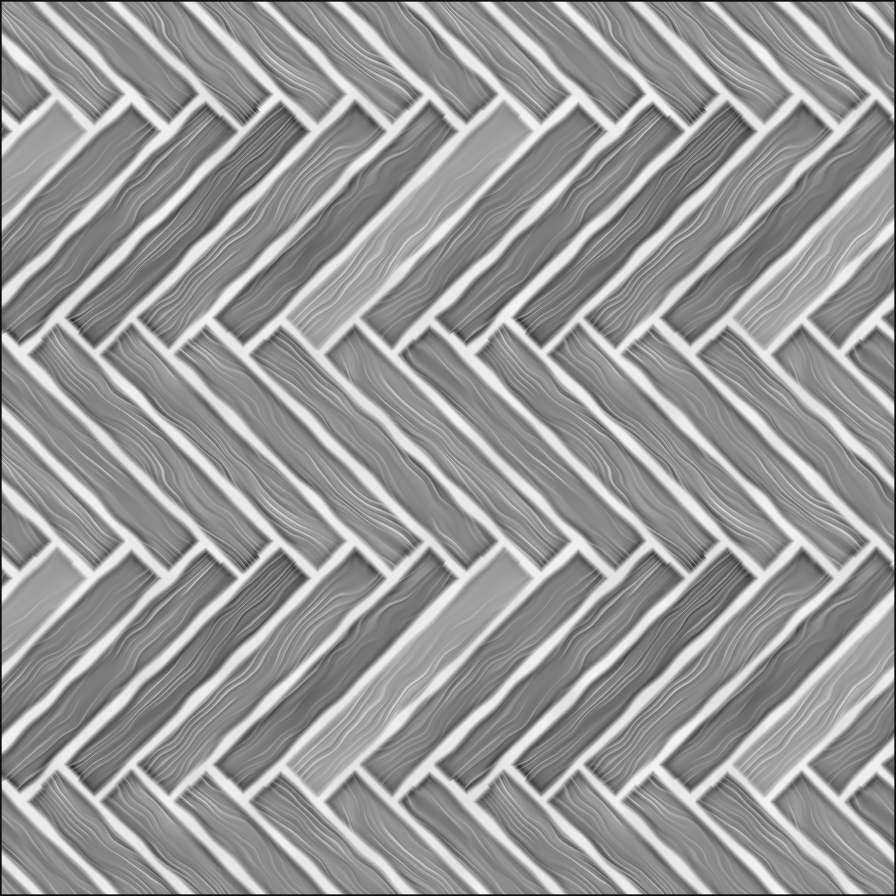
A WebGL 2 fragment shader for this texture map:

```glsl
#version 300 es
precision highp float;
// Grey wooden planks in a herringbone weave with soft pale joints, two tiles by two.

uniform vec2 u_resolution;
out vec4 fragColor;

float hash(vec2 p) {
    vec3 q = fract(vec3(p.xyx) * vec3(0.1031, 0.1030, 0.0973));
    q += dot(q, q.yzx + 33.33);
    return fract((q.x + q.y) * q.z);
}

float noise(vec2 p) {
    vec2 i = floor(p), f = fract(p);
    f = f * f * (3.0 - 2.0 * f);
    return mix(mix(hash(i), hash(i + vec2(1, 0)), f.x),
               mix(hash(i + vec2(0, 1)), hash(i + vec2(1, 1)), f.x), f.y);
}

// Wood tone at a point on a plank: x runs along it, y across it
float wood(vec2 p, float tone, float seed, float pixel) {
    vec2 s = vec2(seed * 17.0, seed * 31.0);
    float warp = 0.45 * noise(p * vec2(0.7, 1.3) + s)
               + 0.13 * noise(p * vec2(2.2, 4.0) + s + 50.0);
    float grain = (p.y + warp) * 9.0;
    float strand = floor(grain);

    // broad streaks and fine fibres
    float density = smoothstep(0.2, 0.75, noise(p * vec2(0.8, 2.6) + s + 90.0));
    float shade = tone + 0.07 * (noise(vec2(p.x * 0.5, grain * 0.5) + s) - 0.5);
    shade += 0.13 * (noise(vec2(p.x * 0.9, grain * 1.6) + s + 20.0) - 0.5) * (0.4 + density);

    // thin light lines that swell and fade, each with a dark side
    float swell = noise(vec2(p.x * 1.1, strand * 7.3) + s + 130.0);
    float offset = fract(grain) - 0.5;
    float width = 0.04 + 0.13 * swell;
    float soft = 0.1 + pixel * 9.0 * 0.5;
    float line = 1.0 - smoothstep(width - soft * 0.5, width + soft, abs(offset));
    float dark = 1.0 - smoothstep(0.0, 0.25, abs(offset - 0.3));
    float strength = smoothstep(0.25, 0.7, swell) * (0.35 + 0.65 * density);
    return shade + 0.17 * line * strength - 0.07 * dark * strength;
}

void main() {
    vec2 canvas = gl_FragCoord.xy / u_resolution;
    vec2 tile = (canvas - 0.5) / 0.4987;
    float pixel = 1.0 / (0.0588 * min(u_resolution.x, u_resolution.y));

    // diagonal grid of plank-wide cells; planks are six cells long
    vec2 grid = 6.0 * vec2(tile.x - tile.y, tile.x + tile.y) + vec2(3.0, 0.5);
    vec2 cell = floor(grid);
    float k = mod(cell.x - cell.y, 12.0);
    bool falling = k < 6.0;
    vec2 local = falling ? vec2(k + fract(grid.x), fract(grid.y))
                         : vec2(11.0 - k + fract(grid.y), fract(grid.x));
    float id = mod(falling ? cell.y : cell.x, 6.0);
    float seed = id + (falling ? 8.0 : 1.0);

    // plank tones: rising rows vary and hold one pale plank
    float rising[6] = float[6](0.51, 0.50, 0.45, 0.55, 0.49, 0.63);
    float tone = falling ? 0.53 + 0.04 * hash(vec2(seed, 3.0)) : rising[int(id + 0.5)];
    bool pale = !falling && id > 4.5;

    // distance to the hand-worn plank outline
    vec2 q = abs(local - vec2(3.0, 0.5)) - vec2(2.89, 0.39);
    float d = length(max(q, 0.0)) + min(max(q.x, q.y), 0.0);
    float side = step(0.5, local.y) * 9.0;
    d += 0.07 * (noise(vec2(local.x * 1.8 + side, seed * 5.0)) - 0.5);
    float blur = 0.02 + pixel * 0.6;
    float plank = 1.0 - smoothstep(-0.03 - blur, 0.03 + blur, d);

    // wood darkens towards its edges and ends
    float shade = wood(local, tone, seed, pixel);
    float wear = 0.4 + 0.8 * noise(vec2(local.x * 1.4 + side, seed * 3.0 + 40.0));
    float rim = smoothstep(-0.17, -0.02, d);
    float ends = smoothstep(-0.4, 0.0, q.x);
    shade -= (pale ? 0.05 : 0.17) * rim * wear + (pale ? 0.02 : 0.07) * ends;

    // pale joint, brightest along its middle
    float smear = noise(grid * 1.5 + 200.0);
    float joint = mix(0.78, 0.93, smoothstep(-0.01, 0.08, d)) - 0.07 * (smear - 0.35);
    shade = mix(joint, shade, plank);

    // thin black frame
    vec2 rim2 = min(canvas, 1.0 - canvas);
    float frame = 1.0 - smoothstep(0.0012, 0.0024, min(rim2.x, rim2.y));
    fragColor = vec4(vec3(mix(shade, 0.05, frame)), 1.0);
}
```
